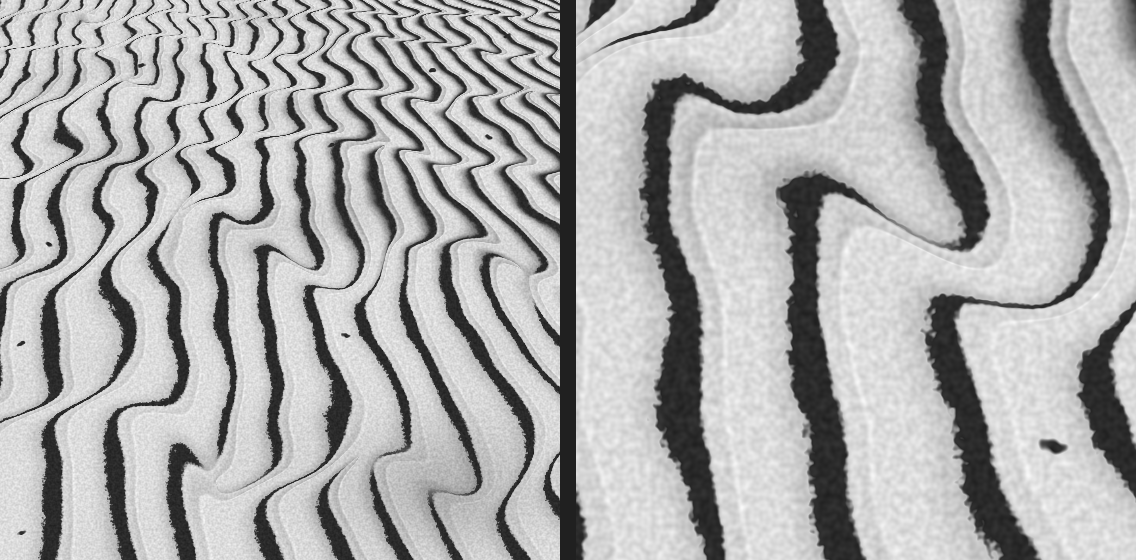
Left, the full canvas; right, a detail of the centre.
Write a Shadertoy shader that draws this texture.

```glsl
#define SPACING 0.093      // ripple spacing at unit depth
#define HORIZON 0.38       // horizon height above the top edge
#define CENTRE_X 0.52      // vanishing point across
#define KINK_PERIOD 0.31   // distance between rows of kinks
#define KINK_START 0.891
#define KINK_SIZE 0.62
#define KINK_SKEW 0.66
#define SHADOW_WIDTH 0.122 // half width, in ripple spacings
#define SAND 0.865
#define SHADOW 0.165
#define GRAIN 0.10

const float TAU = 6.2831853;

vec2 hash2(vec2 p) {
    vec3 h = fract(p.xyx * vec3(0.1031, 0.1030, 0.0973));
    h += dot(h, h.yzx + 33.33);
    return fract((h.xx + h.yz) * h.zy);
}

float cornerSlope(vec2 cell, vec2 offset) {
    float angle = TAU * hash2(cell).x;
    return dot(vec2(cos(angle), sin(angle)), offset);
}

float gradientNoise(vec2 p) {
    vec2 i = floor(p), f = p - i;
    vec2 s = f * f * f * (f * (f * 6.0 - 15.0) + 10.0);
    vec2 e = vec2(1.0, 0.0);
    float low = mix(cornerSlope(i, f), cornerSlope(i + e, f - e), s.x);
    float high = mix(cornerSlope(i + e.yx, f - e.yx), cornerSlope(i + 1.0, f - 1.0), s.x);
    return 1.4 * mix(low, high, s.y);
}

// Forks in the ripples, placed along the kink rows: x = phase shift, y = calm near a fork
vec2 forks(vec2 ground, float row) {
    vec2 result = vec2(0.0, 1.0);
    for (int i = 0; i < 12; i++) {
        float n = float(i / 2);
        float side = float(i % 2);
        float z = KINK_START + KINK_PERIOD * n;
        float x = (0.5 * side - 0.48 + 0.46 * hash2(vec2(n * 7.0 + 3.0, side + 11.0)).x) * z;
        vec2 d = vec2((ground.x - x) / SPACING, (row - n) * 3.0);
        result.x += (side * 2.0 - 1.0) * atan(d.y, d.x) / TAU;
        result.y *= smoothstep(0.05, 0.55, length(d));
    }
    return result;
}

// Small dark pebbles in a sparse grid
float pebbles(vec2 p) {
    vec2 cell = floor(p * 6.0);
    vec2 r = hash2(cell + 41.0);
    vec2 d = fract(p * 6.0) - mix(vec2(0.2), vec2(0.8), hash2(cell + 83.0));
    float angle = (r.y - 0.5) * 1.5;
    d = mat2(cos(angle), -sin(angle), sin(angle), cos(angle)) * d;
    float dist = length(d * vec2(1.0, 2.0)) + 0.02 * gradientNoise(p * 150.0);
    return step(r.x, 0.22) * (1.0 - smoothstep(0.025, 0.055, dist));
}

void mainImage(out vec4 fragColor, in vec2 fragCoord) {
    vec2 p = fragCoord / iResolution.xy;

    // Ground plane in perspective
    float depth = 1.0 - p.y + HORIZON;
    vec2 ground = vec2((p.x - CENTRE_X) / depth, 1.0 / depth);
    float pixel = 1.0 / (iResolution.x * SPACING * depth);

    // Noise for grains, edges and broad changes
    float grain = 0.6 * gradientNoise(p * 270.0) + 0.5 * gradientNoise(p.yx * 155.0 + 9.0);
    float jag = gradientNoise(p * 55.0 / (0.5 + 0.5 * depth));
    float broad = gradientNoise(ground * vec2(3.1, 4.3) + 17.0);
    float patchy = gradientNoise(ground * vec2(8.0, 9.0) + 31.0);

    // Ripple phase: skewed kinks, wander and forks
    float row = (ground.y - KINK_START) / KINK_PERIOD;
    row += 0.65 * gradientNoise(ground * vec2(2.4, 1.6) + 5.0);
    row += 0.22 * gradientNoise(ground * vec2(6.0, 4.0) + 23.0);
    float a = TAU * row;
    float kink = pow(0.5 + 0.5 * cos(a), 3.0);
    float saw = atan(KINK_SKEW * sin(a), 1.0 - KINK_SKEW * cos(a));
    vec2 fork = forks(ground, row);
    float phase = ground.x / SPACING + 0.3 - KINK_SIZE * saw + fork.x;
    phase += 0.28 * gradientNoise(ground * vec2(2.0, 5.0) + 2.0);
    phase += 0.13 * gradientNoise(ground * vec2(6.0, 13.0) + 13.0);
    float d = fract(phase + 0.5) - 0.5;

    // Shadow band: grainy on the left, crisp on the right
    vec2 basin = (p - vec2(0.80, 0.13)) / vec2(0.15, 0.11);
    float hollow = exp(-dot(basin, basin));
    float farLeft = smoothstep(0.72, 0.95, p.y) * (1.0 - smoothstep(0.25, 0.6, p.x));
    float soft = smoothstep(0.45, 0.7, p.x) * smoothstep(0.45, 0.65, p.y);
    float halfWidth = SHADOW_WIDTH - 0.06 * kink + 0.055 * patchy;
    halfWidth *= fork.y * (1.0 - 0.35 * farLeft) * (1.0 - 0.45 * hollow);
    float rough = 0.035 * jag + 0.06 * grain;
    float blur = max(0.025 + 0.06 * soft, pixel);
    float edge = max(0.02, pixel);
    float dark = smoothstep(-halfWidth - blur, -halfWidth + blur, d + rough);
    dark *= 1.0 - smoothstep(halfWidth - edge, halfWidth + edge, d + 0.4 * rough);
    dark *= smoothstep(0.01, 0.05, halfWidth);

    // Sand relief: shaded rise, far hollow and a pale crest
    float rise = smoothstep(-0.5, -halfWidth, d) * (1.0 - smoothstep(halfWidth, halfWidth + 0.06, d));
    float crestAt = 0.27 + 0.06 * patchy;
    float dip = smoothstep(halfWidth, crestAt, d) * (1.0 - smoothstep(crestAt, crestAt + 0.05, d));
    float crest = exp(-pow((d - crestAt - 0.04) / 0.025, 2.0));
    float tone = SAND - rise * rise * (0.10 + 0.24 * soft + 0.10 * max(broad, 0.0));
    tone -= dip * (0.07 + 0.08 * soft + 0.08 * broad) + 0.06 * max(broad, 0.0) + 0.16 * hollow;
    tone += 0.045 * crest + GRAIN * grain;

    float shadowTone = SHADOW + 0.6 * GRAIN * grain;
    tone = mix(tone, shadowTone, max(dark, pebbles(p)));
    fragColor = vec4(vec3(clamp(tone, 0.0, 1.0)), 1.0);
}
```
